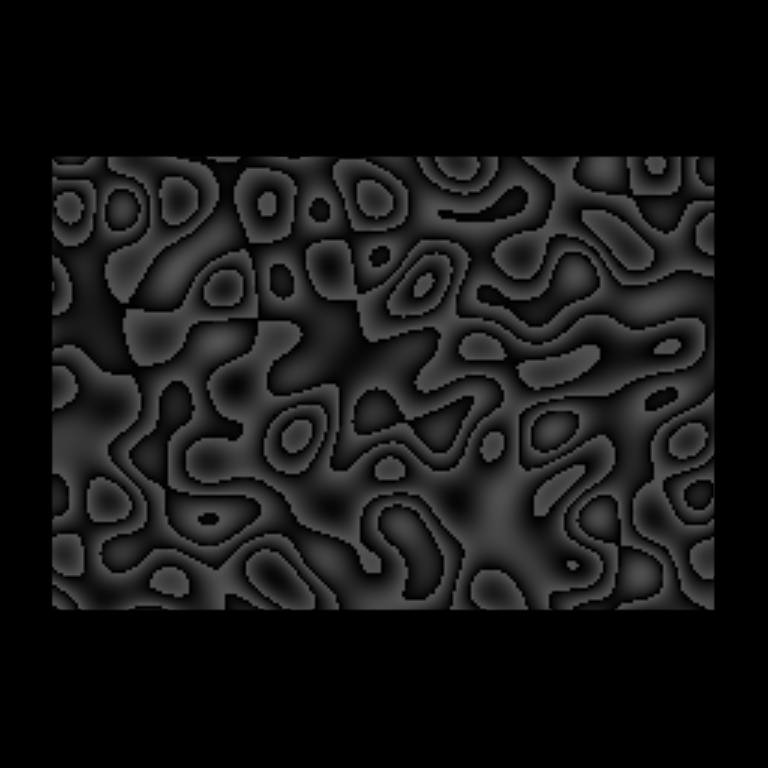
Reproduce this texture procedurally as a WebGL 1 fragment shader.

```glsl
precision highp float;
// A dark panel of marbled grey blobs on black. Layered sines form a smooth
// height field; wrapping it with fract gives soft ramps with sharp contours.
// The ramps are sampled on a coarse grid and blended between its cells.
uniform vec2 u_resolution;

const float GRID = 256.0;                     // sample cells across the canvas
const vec2 PANEL_CENTER = vec2(0.499, 0.501);
const vec2 PANEL_HALF = vec2(0.431, 0.295);
const vec3 BACKGROUND = vec3(0.0);
const vec3 LIGHT_GREY = vec3(0.335);

float hash(float n) {
  return fract(sin(n * 12.9898) * 4375.85);
}

// Sum of plane waves with scattered directions, frequencies and phases.
float waveField(vec2 p, float minFreq, float maxFreq, float amplitude) {
  float height = 0.0;
  for (int i = 0; i < 16; i++) {
    float n = float(i) + 1.0;
    float angle = n * 2.39996;                // golden angle
    float freq = mix(minFreq, maxFreq, hash(n));
    float phase = 6.28319 * hash(n + 31.7);
    height += sin(dot(p, vec2(cos(angle), sin(angle))) * freq + phase);
  }
  return height * amplitude;
}

float heightAt(vec2 p) {
  return waveField(p, 20.0, 66.0, 0.265);
}

// Wrapped height, with a thin black line and a thin light line at each jump.
float contourTone(vec2 cell) {
  vec2 p = (cell + 0.5) / GRID;
  vec2 texel = vec2(1.0 / GRID, 0.0);
  float h = heightAt(p);
  float slope = length(vec2(heightAt(p + texel.xy), heightAt(p + texel.yx)) - h);
  float ramp = fract(h);
  float darkLine = step(ramp, slope * 0.8);
  float lightLine = step(1.0 - slope * 0.8, ramp);
  return mix(mix(ramp, 0.95, lightLine), 0.0, darkLine);
}

// Bilinear blend of the four nearest cells.
float smoothTone(vec2 p) {
  vec2 g = p * GRID - 0.5;
  vec2 cell = floor(g);
  vec2 f = g - cell;
  float lower = mix(contourTone(cell), contourTone(cell + vec2(1.0, 0.0)), f.x);
  float upper = mix(contourTone(cell + vec2(0.0, 1.0)), contourTone(cell + 1.0), f.x);
  return mix(lower, upper, f.y);
}

// Signed distance to an axis-aligned box, negative inside.
float boxDistance(vec2 p, vec2 halfSize) {
  vec2 d = abs(p) - halfSize;
  return length(max(d, 0.0)) + min(max(d.x, d.y), 0.0);
}

void main() {
  vec2 uv = gl_FragCoord.xy / u_resolution;
  float edge = 0.5 / GRID;
  float box = boxDistance(uv - PANEL_CENTER, PANEL_HALF);
  float panel = 1.0 - smoothstep(-edge, edge, box);
  vec3 color = mix(BACKGROUND, LIGHT_GREY, smoothTone(uv) * panel);
  gl_FragColor = vec4(color, 1.0);
}
```
